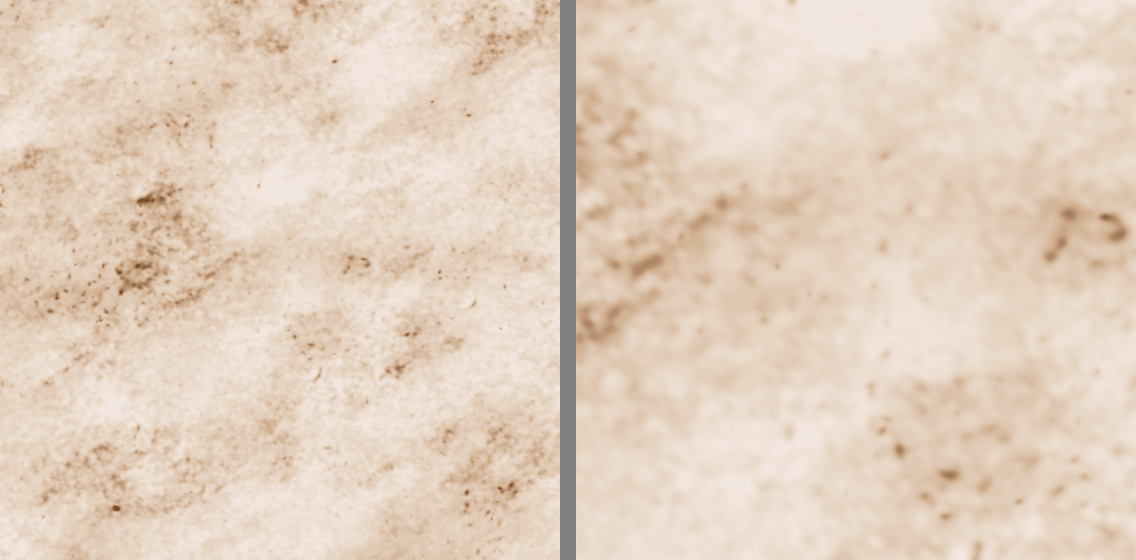
Left, the full canvas; right, a detail of the centre.
Reproduce this texture procedurally as a Shadertoy shader.

```glsl
// Weathered cream limestone: soft diagonal tan blotches, fine grain, brown specks and small pits.

const vec3 CHALK = vec3(0.95, 0.905, 0.88);
const vec3 CREAM = vec3(0.93, 0.873, 0.823);
const vec3 SAND  = vec3(0.90, 0.83, 0.76);
const vec3 TAN   = vec3(0.87, 0.775, 0.685);
const vec3 OCHRE = vec3(0.81, 0.68, 0.555);
const vec3 UMBER = vec3(0.48, 0.29, 0.15);

vec3 hash3(vec2 cell, float seed) {
    vec3 h = fract(vec3(cell.xyx + seed * 7.13) * vec3(0.1031, 0.1030, 0.0973));
    h += dot(h, h.yxz + 33.33);
    return fract((h.xxy + h.yzz) * h.zyx);
}

float noise(vec2 p, float seed) {
    vec2 i = floor(p), f = fract(p);
    f = f * f * (3.0 - 2.0 * f);
    float low = mix(hash3(i, seed).x, hash3(i + vec2(1, 0), seed).x, f.x);
    float high = mix(hash3(i + vec2(0, 1), seed).x, hash3(i + vec2(1, 1), seed).x, f.x);
    return mix(low, high, f.y);
}

mat2 rotation(float angle) {
    float c = cos(angle), s = sin(angle);
    return mat2(c, -s, s, c);
}

// Layered noise, centred on zero
float fbm(vec2 p, float seed) {
    float sum = 0.0, weight = 0.5;
    for (int i = 0; i < 4; i++) {
        sum += weight * (noise(p, seed + float(i)) - 0.5);
        p = rotation(0.35) * p * 2.03 + 11.7;
        weight *= 0.55;
    }
    return sum;
}

// Soft oval flecks scattered on a grid; density is the chance per cell
float flecks(vec2 p, float cells, float density, float radius, float seed) {
    vec2 g = p * cells, base = floor(g);
    float sum = 0.0;
    for (int y = -1; y <= 1; y++)
    for (int x = -1; x <= 1; x++) {
        vec2 cell = base + vec2(x, y);
        vec3 place = hash3(cell, seed), look = hash3(cell, seed + 5.0);
        vec2 d = rotation(look.x * 2.4 - 0.6) * (g - cell - place.xy);
        d /= radius * mix(0.6, 1.25, look.y) * vec2(1.35, 0.9);
        sum += step(place.z, density) * mix(0.2, 1.0, look.z * look.z) * exp(-dot(d, d));
    }
    return sum;
}

// Rare hollows: a dark curved lip (positive) below a pale rim (negative)
float pits(vec2 p, float cells, float density, float seed) {
    vec2 g = p * cells, base = floor(g);
    float sum = 0.0;
    for (int y = -1; y <= 1; y++)
    for (int x = -1; x <= 1; x++) {
        vec2 cell = base + vec2(x, y);
        vec3 place = hash3(cell, seed), look = hash3(cell, seed + 3.0);
        vec2 d = rotation(mix(-0.3, 1.0, look.x)) * (g - cell - place.xy);
        d /= mix(0.6, 1.1, look.y);
        d.y -= 3.0 * d.x * d.x;
        vec2 lip = d / vec2(0.08, 0.024);
        vec2 rim = (d - vec2(0.0, 0.075)) / vec2(0.11, 0.055);
        sum += step(place.z, density) * (3.6 * exp(-dot(lip, lip)) - 1.5 * exp(-dot(rim, rim)));
    }
    return sum;
}

// Darkness from -1 (chalk) to 5.5 (umber)
vec3 stoneColor(float k) {
    vec3 c = mix(CHALK, CREAM, clamp(k + 1.0, 0.0, 1.0));
    c = mix(c, SAND, clamp(k, 0.0, 1.0));
    c = mix(c, TAN, clamp(k - 1.0, 0.0, 1.0));
    c = mix(c, OCHRE, clamp(k - 2.0, 0.0, 1.0));
    return mix(c, UMBER, clamp((k - 3.0) / 2.5, 0.0, 1.0));
}

void mainImage(out vec4 fragColor, in vec2 fragCoord) {
    vec2 p = fragCoord / iResolution.y;

    // Clouds along a rising diagonal, with distinct darker blotches
    vec2 warp = vec2(fbm(p * 7.0, 21.0), fbm(p * 7.0, 31.0));
    vec2 q = rotation(0.45) * (p + 0.06 * warp);
    float clouds = 4.9 * fbm(q * vec2(6.0, 10.5) + 3.0, 1.0)
                 + 2.2 * fbm(q * vec2(2.4, 4.2) + 8.0, 11.0);
    float blotch = smoothstep(0.06, 0.24, fbm(q * vec2(9.0, 14.0) + 5.0, 101.0) + 0.05 * clouds);

    // Mottling and rounded fine grain
    vec2 tilted = rotation(0.5) * p;
    float mottle = noise(tilted * vec2(42.0, 54.0), 41.0) - 0.5;
    float grain = noise(tilted * vec2(90.0, 120.0), 43.0) - 0.5;
    float fine = noise(rotation(-0.6) * p * vec2(140.0, 185.0), 47.0) - 0.5;
    float roughness = 0.55 + 0.9 * noise(p * 6.0, 53.0) + 0.35 * blotch;

    // Clustered brown specks and a few lone dark dots
    float cluster = smoothstep(0.04, 0.22, fbm(p * vec2(8.0, 9.0), 61.0) + 0.04 * clouds);
    float specks = 2.9 * cluster * flecks(p, 72.0, 0.5, 0.29, 71.0)
                 + 1.5 * flecks(p, 85.0, 0.13, 0.27, 77.0)
                 + 4.8 * flecks(p, 17.0, 0.1, 0.065, 83.0);

    float darkness = 0.62 + clouds + 1.1 * blotch
                   + roughness * (0.7 * mottle + 1.3 * grain + 1.05 * fine)
                   + specks + pits(p, 4.0, 0.28, 95.0);
    fragColor = vec4(stoneColor(darkness), 1.0);
}
```
